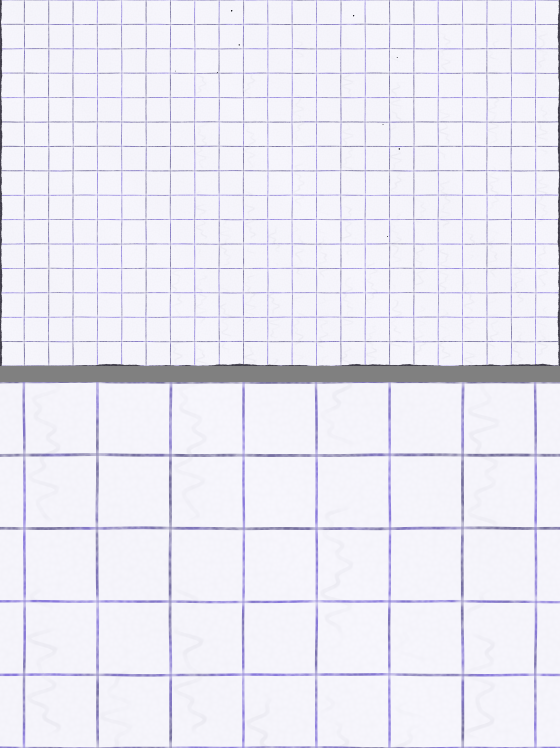
Top, the full canvas; bottom, a detail of the centre.
This pattern is drawn by a Shadertoy shader. Its source:

```glsl
// Worn squared paper: violet ruled grid, faint show-through strokes, specks and dark ragged edges.

const vec2  CELLS       = vec2(23.0, 15.0);   // repeats across and down
const float LINE_WIDTH  = 0.036;              // all lengths are in cells
const float LINE_WOBBLE = 0.008;
const float GRAIN_SCALE = 13.0;
const float GHOST_WIDTH = 0.028;
const float GHOST_INK   = 0.04;
const float GHOST_START = 7.0;                // first column with show-through
const int   SPECKS      = 9;
const vec3  PAPER       = vec3(0.960, 0.957, 0.982);
const vec3  VIOLET_INK  = vec3(0.54, 0.48, 0.86);
const vec3  GREY_INK    = vec3(0.46, 0.44, 0.61);
const vec3  EDGE_COLOR  = vec3(0.27, 0.26, 0.31);
const vec3  SPECK_COLOR = vec3(0.10, 0.10, 0.13);

float hash(float n) { return fract(sin(n * 127.1 + 3.7) * 4375.85); }

vec2 hash2(vec2 p) {
    return fract(sin(vec2(dot(p, vec2(127.1, 311.7)), dot(p, vec2(269.5, 183.3)))) * 4375.85);
}

// Distance to the nearest scattered point
float cellular(vec2 p) {
    vec2 cell = floor(p), f = fract(p);
    float nearest = 2.0;
    for (int y = -1; y <= 1; y++)
    for (int x = -1; x <= 1; x++) {
        vec2 o = vec2(x, y);
        nearest = min(nearest, length(o + hash2(cell + o) - f));
    }
    return nearest;
}

// Layered sines, about -1 to 1
float waves(float t, float seed) {
    return 0.5 * sin(t + seed * 6.3) + 0.3 * sin(t * 2.3 + seed * 17.0)
         + 0.2 * sin(t * 5.1 + seed * 29.0);
}

// Share of a pixel covered by a band
float band(float d, float width, float px) {
    return clamp((0.5 * (width + px) - abs(d)) / px, 0.0, min(1.0, width / px));
}

// One family of ruled lines: rgb is ink colour, a is coverage
vec4 ruledLines(float across, float along, float px, float grain, float family) {
    float id = floor(across + 0.5);
    float seed = hash(id + family * 41.0);
    float d = across - id + LINE_WOBBLE * waves(along * 1.3, seed);
    float wear = 0.80 + 0.18 * waves(along * 4.0, seed) + 0.45 * (0.5 - grain);
    float crossing = abs(along - floor(along + 0.5));
    wear *= mix(0.6, 1.0, smoothstep(0.03, 0.12, crossing));
    float grey = smoothstep(0.1, 0.9, seed * 0.7 + 0.15 + 0.4 * waves(along * 1.7, seed + 0.4));
    float width = LINE_WIDTH * (0.9 + 0.2 * seed);
    return vec4(mix(VIOLET_INK, GREY_INK, grey), band(d, width, px) * clamp(wear, 0.15, 1.0));
}

// Winding stroke of the show-through
float strokePath(float t, float seed) {
    return 0.13 * sin(t * 11.0 + 2.0 * sin(t * 3.1 + seed * 9.0))
         + 0.07 * sin(t * 23.0 + seed * 20.0);
}

float ghostStrokes(vec2 p, float px) {
    float column = floor(p.x), seed = hash(column + 5.0);
    float t = p.y + seed * 20.0;
    float path = strokePath(t, seed);
    float slope = (strokePath(t + 0.01, seed) - path) / 0.01;
    float d = abs(fract(p.x) - 0.27 - path) / sqrt(1.0 + slope * slope);
    float stroke = 1.0 - smoothstep(GHOST_WIDTH - px, GHOST_WIDTH + px, d);
    float gaps = smoothstep(-0.35, 0.15, waves(p.y * 2.1, seed));
    float height = mix(12.8, 6.0, mod(column, 2.0)) + 2.4 * (seed - 0.5);
    float extent = step(GHOST_START, column) * (1.0 - smoothstep(height - 0.4, height, p.y));
    return stroke * gaps * extent * (0.6 + 0.4 * waves(p.y * 5.0, seed + 0.7));
}

// Dark rough rim on the left, right and bottom
float raggedEdge(vec2 p, float px) {
    float left   = 0.065 + 0.025 * waves(p.y * 2.0, 0.2) + 0.012 * waves(p.y * 13.0, 0.6);
    float right  = 0.060 + 0.030 * waves(p.y * 1.6, 0.8) + 0.012 * waves(p.y * 15.0, 0.1);
    float bottom = 0.030 + 0.055 * waves(p.x * 1.1, 0.5) + 0.015 * waves(p.x * 9.0, 0.3);
    bottom *= smoothstep(1.5, 5.0, p.x);
    float inside = min(min(p.x - left, CELLS.x - p.x - right), p.y - bottom);
    return 1.0 - smoothstep(-0.5 * px, 0.8 * px, inside);
}

float specks(vec2 p, float px) {
    float ink = 0.0;
    for (int i = 0; i < SPECKS; i++) {
        float n = float(i);
        float rise = 1.0 - pow(hash(n + 71.0), 2.0);
        vec2 center = CELLS * vec2(mix(0.27, 0.72, hash(n + 23.0)), mix(0.25, 0.99, rise));
        float radius = mix(0.012, 0.035, hash(n + 90.0));
        float soft = max(px, 0.01);
        float dot_ = 1.0 - smoothstep(radius - 0.5 * soft, radius + 0.5 * soft, length(p - center));
        ink = max(ink, dot_);
    }
    return ink;
}

void mainImage(out vec4 fragColor, in vec2 fragCoord) {
    vec2 p = fragCoord / iResolution.xy * CELLS;
    vec2 px = CELLS / iResolution.xy;
    float grain = cellular(p * GRAIN_SCALE);

    // Paper and show-through
    vec3 color = PAPER + 0.012 * (0.5 - grain) + 0.004 * waves(p.x * 0.7 + p.y * 0.5, 0.3);
    color -= GHOST_INK * ghostStrokes(p, px.x) * vec3(1.0, 1.0, 0.9);

    // Ruled grid
    vec4 rows = ruledLines(p.y, p.x, px.y, grain, 1.0);
    vec4 columns = ruledLines(p.x, p.y, px.x, grain, 2.0);
    color = mix(color, rows.rgb, rows.a);
    color = mix(color, columns.rgb, columns.a);

    // Specks and rim
    color = mix(color, SPECK_COLOR, specks(p, px.x));
    color = mix(color, EDGE_COLOR + 0.1 * (grain - 0.5), raggedEdge(p, px.x));
    fragColor = vec4(color, 1.0);
}
```
